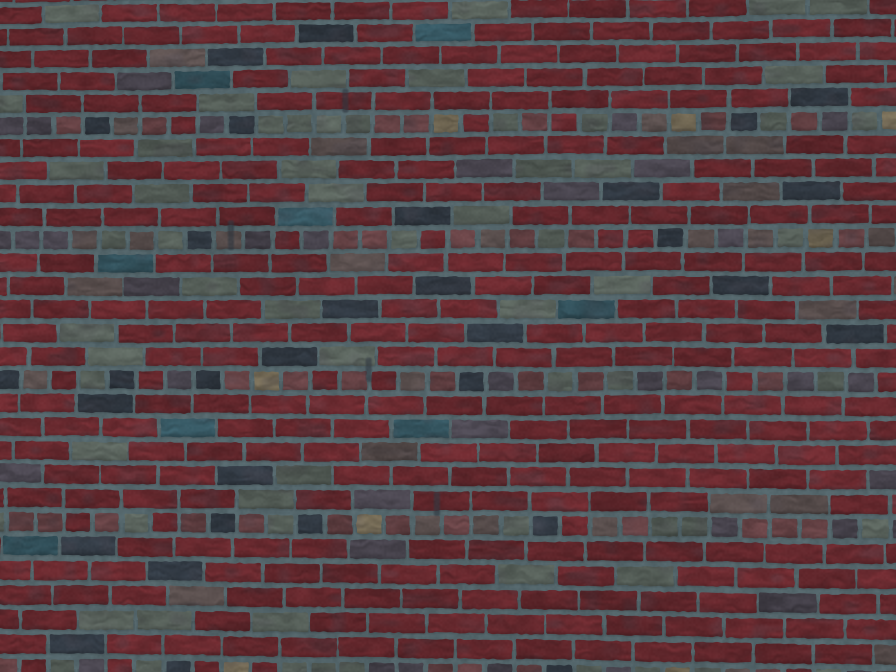
Reproduce this texture procedurally as a Shadertoy shader.

```glsl
// A weathered brick wall in dim light: red stretcher courses with scattered
// odd bricks, broken by courses of small mixed headers. Courses fan out
// slightly to the right; each brick is a rounded box coloured by a hash.
#define COURSES vec2(30.4, 1.63)   // courses per height, and its falloff
#define BRICKS vec2(11.75, 0.26)   // stretchers per height, and its falloff
#define FAN 0.025                  // spread of the courses to the right
#define BRICK_LENGTH 2.5           // stretcher length in course heights
#define BED_JOINT 0.115            // half thickness of horizontal mortar
#define HEAD_JOINT 0.07            // half thickness of vertical mortar
#define RED_SHARE 0.79             // share of red stretchers
#define ROUGHNESS 0.055            // wobble of the brick edges
#define STAINS 4                   // dark vertical rust marks

const vec3 MORTAR = vec3(0.325, 0.395, 0.415);
const vec3 RED    = vec3(0.390, 0.155, 0.175);
const vec3 PINK   = vec3(0.375, 0.245, 0.255);
const vec3 BROWN  = vec3(0.335, 0.295, 0.290);
const vec3 OLIVE  = vec3(0.330, 0.365, 0.340);
const vec3 PURPLE = vec3(0.270, 0.255, 0.290);
const vec3 TAN    = vec3(0.420, 0.385, 0.310);
const vec3 SLATE  = vec3(0.185, 0.215, 0.250);
const vec3 TEAL   = vec3(0.200, 0.320, 0.360);

float hash(vec2 p) {
    vec3 q = fract(vec3(p.xyx) * 0.1031);
    q += dot(q, q.yzx + 33.33);
    return fract((q.x + q.y) * q.z);
}

float noise(vec2 p) {
    vec2 i = floor(p), f = fract(p);
    f = f * f * (3.0 - 2.0 * f);
    return mix(mix(hash(i), hash(i + vec2(1, 0)), f.x),
               mix(hash(i + vec2(0, 1)), hash(i + vec2(1, 1)), f.x), f.y);
}

float roundedBox(vec2 p, vec2 halfSize, float radius) {
    vec2 d = abs(p) - halfSize + radius;
    return length(max(d, 0.0)) + min(max(d.x, d.y), 0.0) - radius;
}

vec3 stretcherColor(float pick) {
    float odd = (pick - RED_SHARE) / (1.0 - RED_SHARE);
    if (odd < 0.0)  return RED;
    if (odd < 0.36) return OLIVE;
    if (odd < 0.58) return BROWN;
    if (odd < 0.70) return PURPLE;
    if (odd < 0.94) return SLATE;
    return TEAL;
}

vec3 headerColor(float pick) {
    if (pick < 0.17) return RED;
    if (pick < 0.41) return PINK;
    if (pick < 0.56) return BROWN;
    if (pick < 0.73) return OLIVE;
    if (pick < 0.86) return PURPLE;
    if (pick < 0.93) return TAN;
    return SLATE;
}

void mainImage(out vec4 fragColor, in vec2 fragCoord) {
    // Canvas units, measured downwards from the top edge
    vec2 p = fragCoord / iResolution.y;
    p.y = 1.0 - p.y;
    float pixel = COURSES.x / iResolution.y;

    // Fanned course coordinate and slightly stretched brick coordinate
    float depth = 0.46 + (p.y - 0.46) / (1.0 + FAN * p.x) - 0.0226;
    float v = COURSES.x * depth - COURSES.y * depth * depth;
    v += 0.08 * (noise(vec2(p.x * 5.0, v * 0.3)) - 0.5);
    float u = BRICKS.x * p.x - BRICKS.y * p.x * p.x;
    float course = floor(v + 0.5);

    // Running bond that drifts a little; header courses hold half bricks
    bool header = course == 5.0 || (course > 5.0 && mod(course, 6.0) == 4.0);
    float phase = 1.2 - 0.05 * course - 0.5 * mod(course + 1.0, 2.0);
    phase += 0.12 * (hash(vec2(course + 9.0, 3.7)) - 0.5);
    float along = (u - phase) * (header ? 2.0 : 1.0);
    vec2 id = vec2(floor(along) + 40.0, course + 60.0);
    float brickLength = header ? 0.5 * BRICK_LENGTH : BRICK_LENGTH;
    vec2 local = vec2((fract(along) - 0.5) * brickLength, v - course);

    // Brick outline with uneven size and rough edges
    vec2 surface = vec2(u * BRICK_LENGTH, v);
    float joint = (header ? 0.1 : HEAD_JOINT) + 0.03 * (hash(id + 5.3) - 0.5);
    vec2 halfSize = vec2(0.5 * brickLength - joint, 0.5 - BED_JOINT);
    local += 0.05 * (vec2(hash(id + 2.1), hash(id + 8.6)) - 0.5);
    float dist = roundedBox(local, halfSize, 0.06);
    dist += ROUGHNESS * (noise(surface * 5.0) - 0.5);
    float cover = 1.0 - smoothstep(-0.6 * pixel, 0.6 * pixel, dist);

    // Brick face: hashed tint, blotches and wavy combed grooves
    float pick = hash(id + 17.0);
    vec3 brick = header ? headerColor(pick) : stretcherColor(pick);
    float blotch = noise(surface * vec2(1.3, 2.0) + id * 3.0);
    brick = mix(brick, PURPLE, 0.28 * smoothstep(0.5, 1.0, blotch));
    brick *= 0.91 + 0.18 * hash(id + 31.0);
    float wave = 0.9 * noise(surface * 2.5 + id);
    float groove = noise(vec2(surface.x * 1.6, surface.y * 6.0 + 2.0 * wave));
    brick *= 1.0 + 0.24 * (groove - 0.5);
    brick *= 1.0 - 0.16 * smoothstep(0.2, 0.42, local.y);

    // Mortar with grain and a faint shadow under each brick
    vec3 mortar = MORTAR * (0.94 + 0.12 * noise(surface * 4.0));
    mortar *= 1.0 - 0.10 * smoothstep(0.12, 0.0, dist) * step(0.0, local.y);
    vec3 color = mix(mortar, brick, cover);

    // Few short rust marks running down the wall
    for (int i = 0; i < STAINS; i++) {
        float k = float(i);
        vec2 spot = vec2(0.3 + 0.4 * hash(vec2(k, 4.0)), 0.15 + 0.2 * k);
        vec2 size = vec2(0.004, 0.008 + 0.016 * hash(vec2(k, 7.0)));
        float mark = roundedBox(p - spot, size, 0.003);
        color = mix(color, SLATE, 0.6 * smoothstep(0.003, -0.002, mark));
    }

    color *= 0.97 + 0.06 * noise(p * 3.0);
    color += 0.02 * (noise(p * 300.0) - 0.5);
    fragColor = vec4(color, 1.0);
}
```
